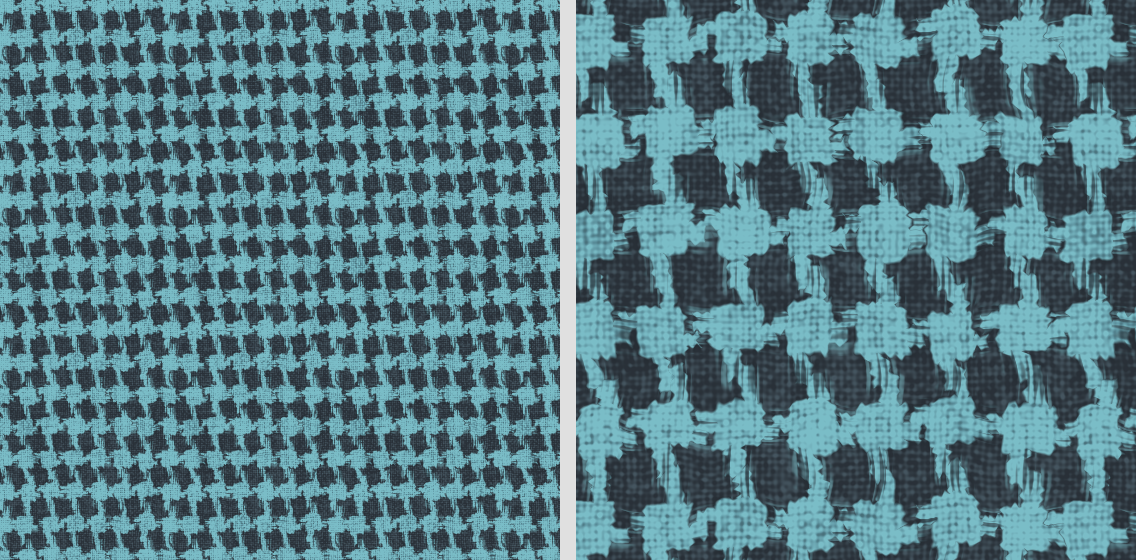
Left, the full canvas; right, a detail of the centre.
This texture is drawn by a WebGL 1 fragment shader. Its source:

```glsl
precision highp float;

uniform vec2 u_resolution;

#define REPEATS vec2(23.58, 17.26)
#define OFFSET vec2(0.136, 0.125)
#define TILE vec2(7.0, 5.0)
#define CELL_ASPECT 1.366
#define THREADS vec2(11.0, 15.0)
#define BLOCK_HALF vec2(0.335, 0.345)
#define JITTER 0.14
#define WARP 0.18
#define FRAY 0.10

const float TAU = 6.2831853;
const vec3 CHARCOAL = vec3(0.16, 0.19, 0.22);
const vec3 SLATE = vec3(0.27, 0.335, 0.375);
const vec3 WORN_TEAL = vec3(0.28, 0.43, 0.47);
const vec3 TEAL = vec3(0.35, 0.55, 0.60);
const vec3 PALE_TEAL = vec3(0.48, 0.74, 0.78);

float hash(vec2 p) {
  vec3 h = fract(vec3(p.xyx) * 0.1031);
  h += dot(h, h.yzx + 33.33);
  return fract((h.x + h.y) * h.z);
}

vec2 hash2(vec2 p) {
  return vec2(hash(p), hash(p + 37.0));
}

// Value noise that wraps with the given lattice period
float noise(vec2 p, vec2 period) {
  vec2 i = floor(p);
  vec2 f = p - i;
  f = f * f * (3.0 - 2.0 * f);
  vec2 lo = mod(i, period);
  vec2 hi = mod(i + 1.0, period);
  return mix(mix(hash(lo), hash(vec2(hi.x, lo.y)), f.x),
             mix(hash(vec2(lo.x, hi.y)), hash(hi), f.x), f.y);
}

// Noise at a whole number of lattice steps per cell, seamless over the tile
float clothNoise(vec2 cell, vec2 steps) {
  return noise(cell * steps, TILE * steps);
}

float box(vec2 p, vec2 halfSize) {
  vec2 d = abs(p) - halfSize;
  return length(max(d, 0.0)) + min(max(d.x, d.y), 0.0);
}

// Distances to the block (x), upright arms (y) and level arms (z)
vec3 houndstooth(vec2 p, vec2 variation) {
  vec2 armSize = vec2(0.115, 0.12) + 0.05 * variation;
  float block = box(p, BLOCK_HALF - 0.10) - 0.10;
  // Half-turn symmetry: upper right with lower left, left with right
  vec2 up = p * (p.y < 0.0 ? -1.0 : 1.0);
  vec2 side = p * (p.x < 0.0 ? -1.0 : 1.0);
  float upright = box(up - vec2(0.17 - 0.18 * up.y, 0.52), vec2(armSize.x, 0.26));
  float level = box(side - vec2(0.40, -0.09), vec2(0.15, armSize.y));
  return vec3(block, upright, level);
}

void main() {
  vec2 cell = gl_FragCoord.xy / u_resolution * REPEATS - OFFSET;
  float pixel = REPEATS.x / u_resolution.x;

  // Loose cloth: slow distortion plus a different slip for each thread
  vec2 warp = vec2(clothNoise(cell, vec2(2.0)), clothNoise(cell + 3.4, vec2(2.0))) - 0.5;
  vec2 drawn = cell + warp * 0.16;
  float uprightThread = clothNoise(drawn, vec2(15.0, 2.0));
  float levelThread = clothNoise(drawn, vec2(2.0, 20.0));
  vec2 slip = vec2(levelThread, uprightThread) - 0.5;
  vec2 bent = warp * WARP + slip * FRAY;

  // Nearest parts of the surrounding repeats
  vec2 home = floor(cell + 0.5);
  vec3 parts = vec3(10.0);
  for (int j = -1; j <= 1; j++) {
    for (int i = -1; i <= 1; i++) {
      vec2 id = home + vec2(float(i), float(j));
      vec2 variation = hash2(mod(id, TILE)) - 0.5;
      vec2 p = (cell - id) * vec2(1.0, CELL_ASPECT) - variation * JITTER + bent;
      parts = min(parts, houndstooth(p, variation));
    }
  }
  float edge = 0.015 + 0.65 * pixel;
  vec3 cover = 1.0 - smoothstep(vec3(-edge), vec3(edge), parts);

  // Arms are dense at the block and loosen towards their tips
  vec2 strand = 0.5 + 0.5 * cos((drawn + 0.05 * slip.yx) * THREADS * TAU);
  vec2 loose = vec2(uprightThread, levelThread);
  float dense = smoothstep(0.30, 0.0, parts.x);
  vec2 filled = smoothstep(vec2(0.25), vec2(0.50),
                           0.25 * strand + 0.65 * loose + 0.16 * dense);
  vec2 armTone = mix(vec2(0.35), vec2(1.0), filled);
  float arms = max(cover.y * armTone.x, cover.z * armTone.y);
  vec2 stray = smoothstep(vec2(0.14), vec2(0.03), parts.yz)
             * smoothstep(vec2(0.50), vec2(0.80), 0.3 * strand + 0.7 * loose);
  float tealAmount = max(cover.x, max(arms, 0.50 * max(stray.x, stray.y)));

  // Plain weave with uneven threads
  vec2 phase = (cell + warp * 0.08) * THREADS * TAU;
  float ribs = 0.5 + 0.25 * (cos(phase.x) + cos(phase.y));
  float crossing = 0.5 + 0.5 * cos(phase.x * 0.5) * cos(phase.y * 0.5);
  float grain = clothNoise(cell, vec2(18.0, 24.0));
  float tone = 0.32 * ribs + 0.14 * crossing + 0.30 * grain
             + 0.18 * (uprightThread + levelThread);
  float wear = 0.12 * (clothNoise(cell, vec2(1.0)) - 0.5);

  vec3 dark = mix(CHARCOAL, SLATE, smoothstep(0.36, 0.92, tone + wear));
  vec3 light = mix(TEAL, PALE_TEAL, smoothstep(0.28, 0.68, tone + wear));
  light = mix(WORN_TEAL, light, smoothstep(0.18, 0.44, tone));

  // Shade the dark cloth where it dips below the teal edge
  float nearest = min(parts.x, min(parts.y, parts.z));
  dark *= mix(0.92, 1.0, smoothstep(0.0, 0.12, nearest));
  gl_FragColor = vec4(mix(dark, light, tealAmount), 1.0);
}
```
